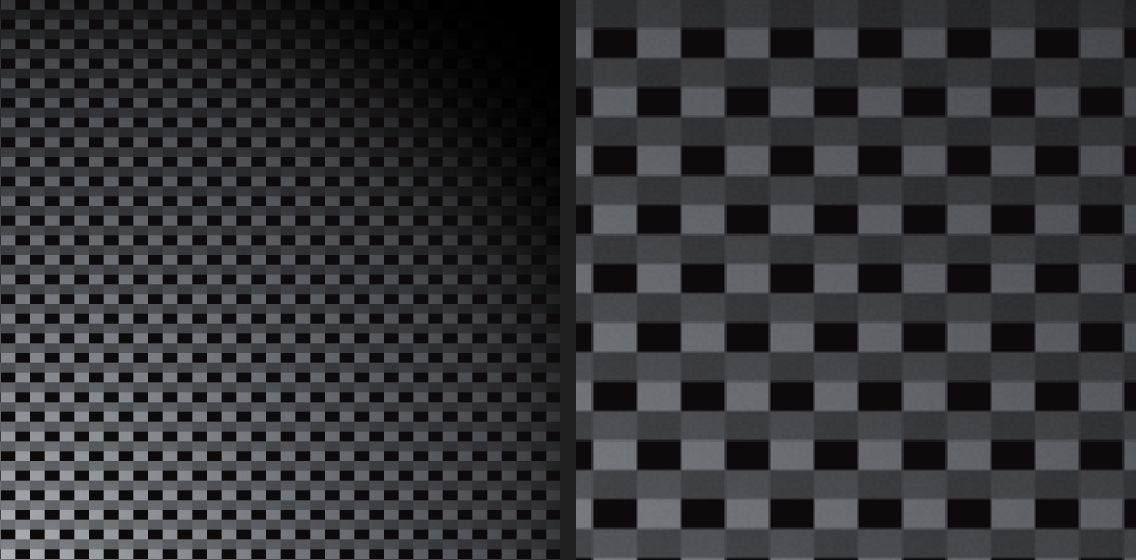
Left, the full canvas; right, a detail of the centre.
Reproduce this pattern procedurally as a WebGL 1 fragment shader.

```glsl
precision highp float;

// Woven carbon-fibre checker: every column repeats gap, mid, bright and dark
// cells, and neighbouring columns are shifted by half of that cycle.
// A soft light from the lower left fades to black at the upper right.

#define COLUMNS 37.98
#define ROWS 57.1
#define COLUMN_OFFSET 0.001
#define GAP_COLOR vec3(0.047, 0.038, 0.042)
#define FIBRE_TINT vec3(0.985, 0.995, 1.03)
#define LIGHT_PEAK 0.69
#define LIGHT_FALLOFF 0.43
#define FADE_START 0.90
#define FADE_END 1.38
#define GRAIN 0.012
#define EDGE_SOFTNESS 0.0022

uniform vec2 u_resolution;

float hash(vec2 p) {
    return fract(sin(dot(p, vec2(127.1, 311.7))) * 43758.5453);
}

// Brightness of the fibre under the corner light.
float cornerLight(float distanceToLight) {
    float fade = 1.0 - smoothstep(FADE_START, FADE_END, distanceToLight);
    return max(LIGHT_PEAK - LIGHT_FALLOFF * distanceToLight, 0.0) * fade;
}

// Relative brightness of the cell in x, fibre coverage in y.
vec2 weaveCell(vec2 uv) {
    float column = floor((uv.x - COLUMN_OFFSET) * COLUMNS);
    float row = floor((1.0 - uv.y) * ROWS);
    float phase = mod(row + 2.0 * (column + 1.0), 4.0);
    float midTone = mix(0.76, 0.60, uv.y);
    float darkTone = mix(0.64, 0.44, uv.y);
    if (phase < 0.5) return vec2(0.0);
    if (phase < 1.5) return vec2(midTone, 1.0);
    if (phase < 2.5) return vec2(1.0);
    return vec2(darkTone, 1.0);
}

void main() {
    vec2 uv = gl_FragCoord.xy / u_resolution;

    // Average nearby samples for smooth cell edges.
    vec2 weave = vec2(0.0);
    for (int j = -1; j <= 1; j++) {
        for (int i = -1; i <= 1; i++) {
            vec2 offset = vec2(float(i), float(j)) * EDGE_SOFTNESS / 3.0;
            weave += weaveCell(uv + offset) / 9.0;
        }
    }

    // Light the fibres and let the gaps sink to black in the far corner.
    float lightDistance = length(uv * vec2(1.0, 1.03));
    float light = cornerLight(lightDistance);
    float grain = (hash(floor(uv * 512.0)) - 0.5) * GRAIN;
    float fibre = light * weave.x + grain * weave.y * smoothstep(0.0, 0.2, light);
    vec3 gap = GAP_COLOR * smoothstep(0.0, 0.15, light);
    vec3 color = gap * (1.0 - weave.y) + FIBRE_TINT * fibre;

    gl_FragColor = vec4(clamp(color, 0.0, 1.0), 1.0);
}
```
